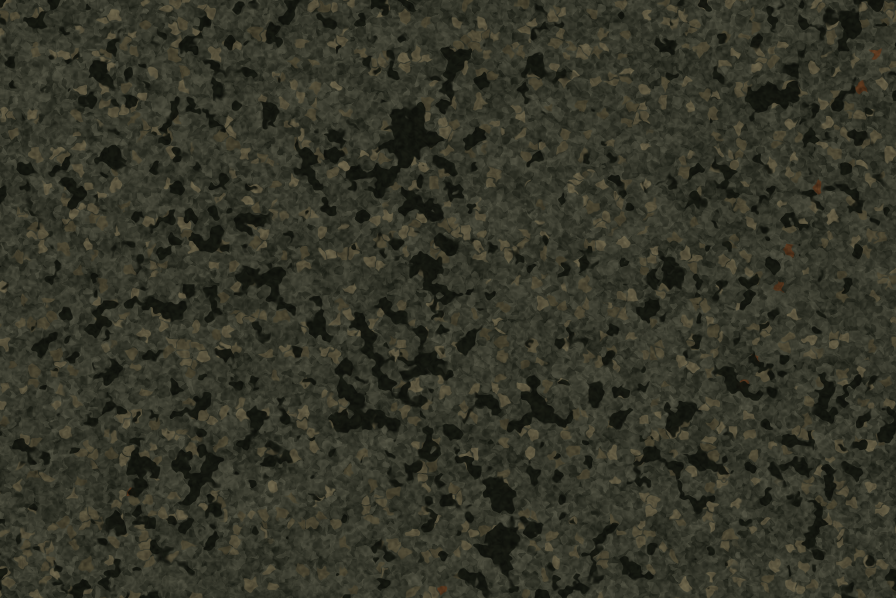
Reproduce this texture procedurally as a Shadertoy shader.

```glsl
// Dark green-grey granite: a fine mottled ground of small crystals,
// scattered tan feldspar grains from Voronoi cells, and clustered
// black mica flakes cut from warped noise. Four samples per pixel.

#define GROUND_SCALE 105.0   // small crystals per canvas height
#define FELDSPAR_SCALE 60.0  // tan grains per canvas height
#define MICA_SCALE 40.0      // black flakes per canvas height
#define FELDSPAR_SHARE 0.21
#define RUST_SHARE 0.008
#define MICA_LEVEL 0.305
#define GRIT 0.85            // strength of the finest speckle
#define SHADOW vec3(0.125, 0.135, 0.100)
#define PALE vec3(0.290, 0.292, 0.235)
#define BROWN vec3(0.265, 0.245, 0.170)
#define TAN vec3(0.395, 0.365, 0.270)
#define MICA vec3(0.065, 0.075, 0.050)

float hash(vec2 p) {
    return fract(sin(dot(p, vec2(127.1, 311.7))) * 43758.5);
}

vec2 hash2(vec2 p) {
    return vec2(hash(p), hash(p + 57.3));
}

float noise(vec2 p) {
    vec2 i = floor(p), f = fract(p);
    f = f * f * (3.0 - 2.0 * f);
    return mix(mix(hash(i), hash(i + vec2(1, 0)), f.x),
               mix(hash(i + vec2(0, 1)), hash(i + vec2(1, 1)), f.x), f.y);
}

// Nearest Voronoi cell: xy = its id, z = gap to the second nearest
vec3 grains(vec2 p) {
    vec2 base = floor(p), id = base;
    float near = 9.0, next = 9.0;
    for (int y = -1; y <= 1; y++)
    for (int x = -1; x <= 1; x++) {
        vec2 cell = base + vec2(x, y);
        float d = length(cell + hash2(cell) - p);
        if (d < near) { next = near; near = d; id = cell; }
        else next = min(next, d);
    }
    return vec3(id, next - near);
}

vec3 granite(vec2 p) {
    // Ragged outlines: shift the domain by small noise
    vec2 warp = vec2(noise(p * 120.0), noise(p * 120.0 + 31.7)) - 0.5;
    vec2 q = p + warp * 0.009;
    vec2 turned = mat2(0.8, 0.6, -0.6, 0.8) * q;
    float grit = 0.6 * noise(p * 175.0 + 9.1) + 0.4 * noise(turned * 310.0);

    // Mottled ground
    vec3 crystal = grains(q * GROUND_SCALE);
    float tone = 0.5 + 0.60 * (hash(crystal.xy + 3.3) - 0.5)
               + GRIT * (grit - 0.5)
               + 0.35 * (noise(p * vec2(20.0, 34.0)) - 0.5);
    vec3 color = mix(SHADOW, PALE, clamp(tone, -0.15, 1.3));

    // Tan feldspar, with a few rust-stained grains
    vec3 grain = grains(q * FELDSPAR_SCALE + 17.0);
    float kind = hash(grain.xy + 71.9);
    float shade = hash(grain.xy + 13.7);
    vec3 feldspar = mix(BROWN, TAN, shade) * (0.78 + 0.44 * grit);
    float body = smoothstep(0.02, 0.22, grain.z);
    color = mix(color, feldspar, 0.9 * body * step(kind, FELDSPAR_SHARE));
    vec3 rust = vec3(0.34, 0.19, 0.09) * (0.7 + 0.6 * grit);
    color = mix(color, rust, 0.8 * body * step(1.0 - RUST_SHARE, kind));

    // Black mica, gathered by a slow noise
    float flake = 0.65 * noise(turned * MICA_SCALE + 5.0)
                + 0.35 * noise(turned.yx * MICA_SCALE * 2.1)
                + 0.28 * (noise(p * 7.0 + 40.0) - 0.5);
    float mask = 1.0 - smoothstep(MICA_LEVEL - 0.03, MICA_LEVEL + 0.03, flake);
    return mix(color, MICA * (0.6 + 0.8 * grit), 0.95 * mask);
}

void mainImage(out vec4 fragColor, in vec2 fragCoord) {
    vec3 sum = vec3(0.0);
    for (int y = 0; y < 2; y++)
    for (int x = 0; x < 2; x++) {
        vec2 offset = 0.5 * vec2(x, y) - 0.25;
        sum += granite((fragCoord + offset) / iResolution.y);
    }
    fragColor = vec4(sum / 4.0, 1.0);
}
```
